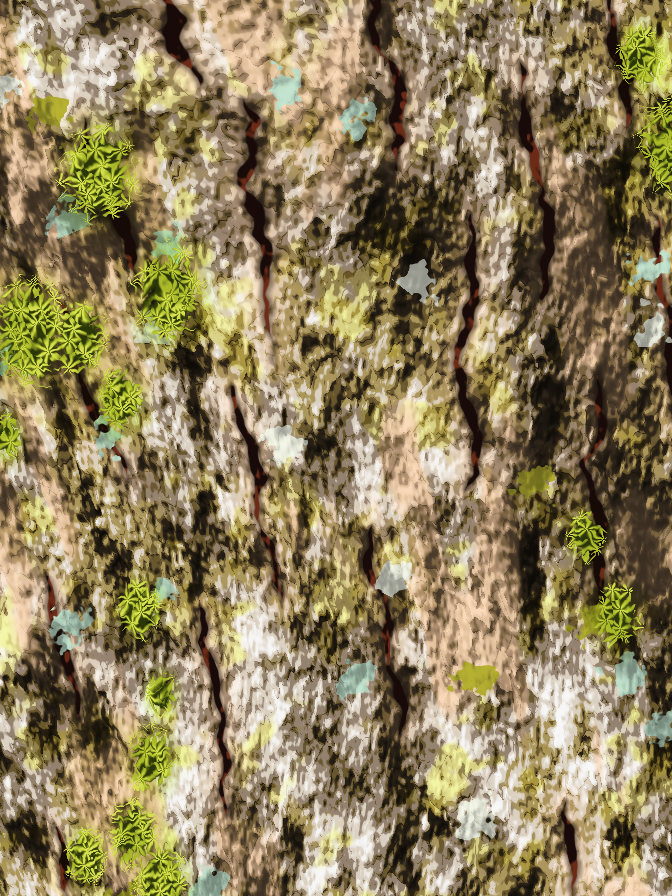
A Shadertoy shader for this texture:

```glsl
// Sunlit tree bark: flaky ridges, red-brown cracks, lime moss tufts and pale lichen.

const vec3 SHADOW = vec3(0.15, 0.12, 0.08);
const vec3 UMBER  = vec3(0.41, 0.34, 0.18);
const vec3 OCHRE  = vec3(0.67, 0.59, 0.36);
const vec3 TAUPE  = vec3(0.58, 0.51, 0.44);
const vec3 CREAM  = vec3(0.86, 0.82, 0.76);
const vec3 TAN    = vec3(0.86, 0.68, 0.50);
const vec3 LIME   = vec3(0.67, 0.73, 0.16);
const vec3 MINT   = vec3(0.70, 0.82, 0.74);

float hash(vec2 p) {
    vec3 q = fract(p.xyx * 0.1031);
    q += dot(q, q.yzx + 33.33);
    return fract((q.x + q.y) * q.z);
}

vec2 hash2(vec2 p) { return vec2(hash(p), hash(p + 57.3)); }

float noise(vec2 p) {
    vec2 i = floor(p), f = fract(p);
    f = f * f * (3.0 - 2.0 * f);
    return mix(mix(hash(i), hash(i + vec2(1, 0)), f.x),
               mix(hash(i + vec2(0, 1)), hash(i + vec2(1, 1)), f.x), f.y) - 0.5;
}

// Layered noise scaled to unit deviation.
float layers(vec2 p, int count, float gain) {
    float sum = 0.0, power = 0.0, amp = 1.0;
    for (int i = 0; i < count; i++) {
        sum += amp * noise(p);
        power += amp * amp;
        amp *= gain;
        p = mat2(1.6, 1.2, -1.2, 1.6) * p + 17.7;
    }
    return sum / (0.214 * sqrt(power));
}

// Cellular noise: offset to nearest point, cell id, border distance.
vec4 cells(vec2 p) {
    vec2 home = floor(p), nearest = vec2(0);
    float first = 9.0, second = 9.0, id = 0.0;
    for (int y = -1; y <= 1; y++)
    for (int x = -1; x <= 1; x++) {
        vec2 cell = home + vec2(x, y);
        vec2 off = p - cell - hash2(cell);
        float d = length(off);
        if (d < first) { second = first; first = d; nearest = off; id = hash(cell + 91.7); }
        else second = min(second, d);
    }
    return vec4(nearest, id, second - first);
}

// Bark direction: leaning on the left, nearly upright on the right.
vec2 alongGrain(vec2 p) {
    float lean = mix(0.34, 0.08, smoothstep(0.0, 0.7, p.x));
    return vec2(p.x + lean * (p.y - 0.67) + 0.015 * sin(p.y * 7.0 + p.x * 5.0), p.y);
}

float relief(vec2 q) { return layers(q * vec2(25, 14), 4, 0.7); }

// Signed distance to the nearest tapering, wandering crack.
float crackDistance(vec2 q, float count) {
    float best = 1.0;
    for (float i = 0.0; i < count; i++) {
        vec2 r = hash2(vec2(i, 3.0));
        vec2 centre = vec2(-0.15 + 1.2 * (i + r.x) / count, 1.33 * fract(i * 0.618 + 0.2 * r.y));
        float halfLength = 0.08 + 0.13 * r.y;
        float s = abs(q.y - centre.y) / halfLength;
        if (s > 1.4) continue;
        float wander = 0.007 * layers(vec2(q.y * 14.0, i * 9.0), 3, 0.6);
        float width = 0.008 * sqrt(max(0.0, 1.0 - s * s)) * (0.8 + noise(vec2(q.y * 40.0, i)));
        float d = abs(q.x - centre.x - wander) - width + max(s - 1.0, 0.0) * halfLength;
        best = min(best, d);
    }
    return best;
}

// Moss clumps near both sides, positive inside.
float mossClumps(vec2 p, int count) {
    float best = -9.0;
    for (int i = 0; i < count; i++) {
        vec2 r = hash2(vec2(i, 21));
        float x = i % 4 == 3 ? 1.0 - 0.2 * r.x : 0.27 * r.x;
        vec2 centre = vec2(x, 1.33 * fract(float(i) * 0.618 + 0.1 * r.y));
        float radius = 0.02 + 0.04 * hash(r * 99.0);
        best = max(best, 1.0 - length((p - centre) * vec2(1.2, 0.85)) / radius);
    }
    return best;
}

vec3 barkRamp(float t, float tint) {
    vec3 c = mix(SHADOW * smoothstep(-0.06, 0.1, t), UMBER, smoothstep(0.12, 0.26, t));
    c = mix(c, mix(OCHRE, TAUPE, tint), smoothstep(0.34, 0.48, t));
    c = mix(c, CREAM, smoothstep(0.70, 0.86, t));
    return mix(c, vec3(0.97), smoothstep(0.91, 1.0, t));
}

void mainImage(out vec4 fragColor, in vec2 fragCoord) {
    vec2 p = fragCoord / iResolution.x;
    vec2 q = alongGrain(p);

    // Bark tone from broad ridges, flakes, furrows and light from above.
    vec2 light = vec2(-0.0016, 0.0036);
    float slope = relief(q - light) - relief(q + light);
    float fine = relief(q);
    vec4 flake = cells(q * vec2(38, 24) + 0.4 * fine);
    float furrow = smoothstep(0.35, 0.0, abs(layers(q * vec2(5, 1.4) + 0.05 * fine, 3, 0.5)));
    float z = 0.2 + 0.5 * layers(q * vec2(8, 4) + 31.0, 3, 0.6) + 1.1 * slope
            + 0.4 * fine + 1.2 * (flake.z - 0.5) - 1.3 * furrow
            - 0.5 * smoothstep(0.12, 0.0, flake.w);
    float tone = 1.0 / (1.0 + exp(-1.7 * z));
    vec3 color = barkRamp(tone, smoothstep(-0.4, 0.4, layers(p * 6.0, 4, 0.7)));

    // Bare wood streaks and a thin olive film.
    float crack = crackDistance(q, 18.0) + 0.0015 * fine;
    float bare = smoothstep(0.6, 1.3, layers(q * vec2(7, 2) + 40.0, 4, 0.6));
    bare = max(bare, exp(-max(crack, 0.0) / 0.02));
    color = mix(color, TAN * (0.4 + 0.75 * tone), 0.6 * bare);
    float film = smoothstep(0.3, 1.2, layers(p * 14.0 + 9.0, 3, 0.7));
    color = mix(color, color * vec3(0.98, 1.0, 0.5), 0.65 * film * (1.0 - bare));

    // Cracks with shaded lips and rusty walls.
    color *= mix(0.6, 1.0, smoothstep(0.0, 0.010, crack));
    vec3 wall = mix(vec3(0.09, 0.04, 0.03), vec3(0.42, 0.17, 0.09), smoothstep(0.1, 1.2, fine + slope));
    color = mix(color, wall, smoothstep(0.0015, -0.0015, crack));

    // Ruffled lichen patches.
    vec4 patchCell = cells(p * 11.0);
    float rim = length(patchCell.xy) + 0.11 * layers(p * 45.0, 3, 0.7);
    vec3 lichen = mix(MINT, vec3(0.88, 0.89, 0.83), step(0.95, patchCell.z));
    lichen = mix(lichen, vec3(0.66, 0.64, 0.18), step(patchCell.z, 0.5));
    float spread = step(0.9, patchCell.z) + step(patchCell.z, 0.025);
    color = mix(color, lichen * (0.65 + 0.45 * tone), spread * smoothstep(0.28, 0.22, rim));

    // Star-shaped moss tufts.
    vec4 tuft = cells(p * 36.0 + 0.15 * fine);
    float rays = 0.5 + 0.5 * cos(7.0 * atan(tuft.y, tuft.x) + 6.28 * tuft.z);
    float leaf = rays - 1.1 * length(tuft.xy);
    float clump = mossClumps(p, 16);
    float blade = smoothstep(-0.6, 0.4, leaf + 0.25 * slope);
    vec3 moss = mix(vec3(0.17, 0.21, 0.03), LIME, blade);
    moss = mix(moss, vec3(0.84, 0.88, 0.32), smoothstep(0.3, 0.9, leaf + 0.2 * fine));
    color = mix(color, color * vec3(0.85, 0.95, 0.5), 0.6 * smoothstep(-0.9, 0.1, clump));
    color = mix(color, moss, smoothstep(0.0, 0.15, clump + 0.45 * leaf + 0.08 * fine));

    fragColor = vec4(clamp(color, 0.0, 1.0), 1.0);
}
```
